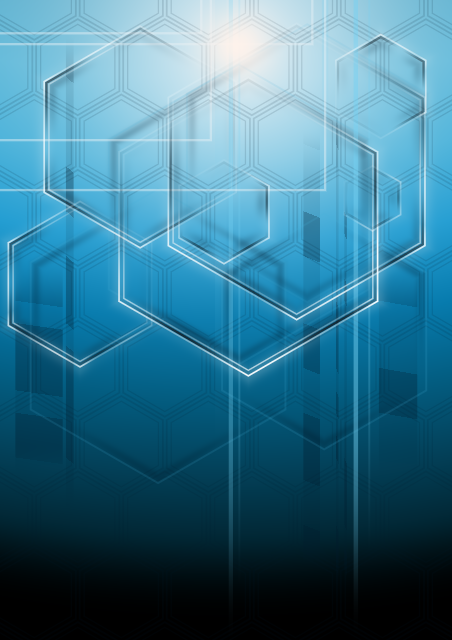
A WebGL 2 fragment shader for this background:

```glsl
#version 300 es
precision highp float;
uniform vec2 u_resolution;
out vec4 fragColor;

const vec3 RAMP[9] = vec3[9](
  vec3(0.0, 0.01, 0.015), vec3(0.004, 0.12, 0.16), vec3(0.01, 0.24, 0.33),
  vec3(0.01, 0.36, 0.50), vec3(0.02, 0.48, 0.68), vec3(0.12, 0.61, 0.82),
  vec3(0.27, 0.69, 0.85), vec3(0.36, 0.72, 0.85), vec3(0.35, 0.68, 0.80));
const vec3 PALE = vec3(0.90, 0.94, 0.96);
const vec3 WARM = vec3(1.0, 0.95, 0.92);
const vec3 INK = vec3(0.0, 0.10, 0.17);

// Hexagons: centre, apothem, strength; then the direction of their light
const vec4 HEX[7] = vec4[7](
  vec4(0.219, 0.786, 0.150, 0.75), vec4(0.4635, 0.732, 0.2005, 0.85),
  vec4(0.125, 0.556, 0.112, 0.75), vec4(0.388, 0.646, 0.202, 1.0),
  vec4(0.350, 0.669, 0.0703, 0.65), vec4(0.595, 0.865, 0.0703, 0.6),
  vec4(0.582, 0.690, 0.044, 0.4));
const float LIGHT[7] = float[7](3.5, -1.5, 3.7, -1.2, -1.0, 0.8, -0.6);

// Soft shadow hexagons: centre, apothem, strength
const vec4 SHADE[4] = vec4[4](
  vec4(0.247, 0.475, 0.197, 0.30), vec4(0.5065, 0.482, 0.1575, 0.32),
  vec4(0.373, 0.665, 0.201, 0.28), vec4(0.480, 0.745, 0.186, 0.20));

// Dark columns: centre x, half width, bottom, top
const vec4 COLUMN[6] = vec4[6](
  vec4(0.061, 0.037, 0.25, 0.60), vec4(0.109, 0.006, 0.20, 0.95),
  vec4(0.487, 0.013, 0.11, 0.80), vec4(0.622, 0.030, 0.25, 0.60),
  vec4(0.527, 0.002, 0.08, 0.85), vec4(0.540, 0.002, 0.08, 0.75));

// Light bars: centre x, half width, lowest point, strength
const vec4 BAR[6] = vec4[6](
  vec4(0.3607, 0.0033, 0.02, 0.34), vec4(0.374, 0.0015, 0.10, 0.22),
  vec4(0.556, 0.0035, 0.03, 0.48), vec4(0.577, 0.0015, 0.15, 0.25),
  vec4(0.508, 0.005, 0.70, 0.20), vec4(0.345, 0.009, 0.30, 0.07));

// Corners of the lines that run in from the left and turn upward
const vec2 CORNER[4] = vec2[4](vec2(0.508, 0.703), vec2(0.3295, 0.781),
                               vec2(0.488, 0.931), vec2(0.3145, 0.948));

float hash(vec2 p) { return fract(sin(dot(p, vec2(41.3, 289.1))) * 4375.5); }

float stroke(float d, float halfWidth, float px) {
  return clamp((halfWidth - abs(d)) / px + 0.5, 0.0, 1.0);
}

float bell(float d, float width) { return exp(-d * d / (width * width)); }

float hexagon(vec2 q, float apothem) {
  q = abs(q);
  return max(q.x, dot(q, vec2(0.5, 0.866))) - apothem;
}

vec3 ramp(float y) {
  float t = clamp(y, 0.0, 0.999) * 8.0;
  int i = int(t);
  return mix(RAMP[i], RAMP[i + 1], fract(t)) * smoothstep(0.02, 0.17, y);
}

// Distance to the outline of the nearest cell of a honeycomb
float honeycomb(vec2 p, float width) {
  vec2 cell = vec2(1.0, 1.732) * width;
  vec2 a = mod(p + 0.5 * cell, cell) - 0.5 * cell;
  vec2 b = mod(p, cell) - 0.5 * cell;
  return hexagon(dot(a, a) < dot(b, b) ? a : b, 0.5 * width);
}

vec3 glassHexagon(vec3 col, vec2 q, vec4 hex, float lightAngle, float px) {
  float d = hexagon(q, hex.z);
  float angle = atan(q.y, q.x);
  float corner = pow(0.5 - 0.5 * cos(6.0 * angle), 6.0);
  float streak = 0.5 + 0.5 * sin(5.0 * angle + 3.0 * lightAngle);
  float lit = mix(0.12, 1.0, smoothstep(-0.9, 0.5, cos(angle - lightAngle)));
  float gleam = lit * hex.w * (0.4 + 0.6 * max(corner, streak));
  float dark = lit * hex.w * (1.0 - streak);
  // Shaded bevel, then bright rims and a faint halo
  col = mix(col, INK, 0.30 * dark * bell(d + 0.012, 0.008));
  col = mix(col, INK * 0.4, 0.8 * dark * stroke(d + 0.0035, 0.0018, px));
  col = mix(col, PALE, 0.20 * gleam * bell(d, 0.012));
  col = mix(col, vec3(1.0), 0.95 * gleam * stroke(d, 0.0013, px));
  float inner = step(0.1, hex.z);
  return mix(col, PALE, 0.75 * inner * gleam * stroke(d + 0.0075, 0.0011, px));
}

void main() {
  float px = 1.0 / u_resolution.y;
  vec2 p = gl_FragCoord.xy * px;
  float side = p.x - 0.353;

  // Gradient and broad glow
  vec2 fromSun = p - vec2(0.371, 0.928);
  float sun = length(fromSun);
  vec3 col = ramp(p.y - 0.25 * side * side);
  col = mix(col, PALE, 0.88 * bell(sun, 0.245));

  // Faint double honeycomb
  float comb = honeycomb(p - vec2(0.3255, 0.5417), 0.136);
  float lattice = stroke(comb + 0.003, 0.0014, px) + stroke(comb + 0.010, 0.001, px);
  col = mix(col, INK, 0.13 * lattice);

  // Dark columns broken into blocks
  for (int i = 0; i < 6; i++) {
    vec4 c = COLUMN[i];
    float row = floor(p.y / 0.035 + 0.15 * (p.x - c.x) / c.y);
    float fade = smoothstep(c.z, c.z + 0.06, p.y) * (1.0 - smoothstep(c.w - 0.12, c.w, p.y));
    float block = 0.10 + 0.22 * step(0.5, hash(vec2(row, float(i))));
    col = mix(col, INK, block * fade * stroke(p.x - c.x, c.y, px));
  }

  // Soft shadow hexagons with a dim lit edge
  for (int i = 0; i < 4; i++) {
    vec4 s = SHADE[i];
    vec2 q = p - s.xy;
    float d = hexagon(q, s.z);
    float fade = 0.4 + 0.6 * smoothstep(0.1, -0.1, 0.0) + 0.4 * sin(3.0 * atan(q.y, q.x));
    col = mix(col, INK, s.w * fade * bell(d + 0.006, 0.007));
    col = mix(col, RAMP[6], 0.5 * s.w * stroke(d - 0.002, 0.0015, px));
  }

  // Light bars and turned lines
  for (int i = 0; i < 6; i++) {
    vec4 b = BAR[i];
    float fade = smoothstep(b.z, b.z + 0.35, p.y + 0.03);
    col = mix(col, RAMP[7] + 0.1, b.w * fade * stroke(p.x - b.x, b.y, px));
  }
  for (int i = 0; i < 4; i++) {
    float d = max(p.x - CORNER[i].x, CORNER[i].y - p.y);
    col = mix(col, PALE, 0.48 * stroke(d, 0.0018, px));
  }

  for (int i = 0; i < 7; i++)
    col = glassHexagon(col, p - HEX[i].xy, HEX[i], LIGHT[i], px);

  // Bright warm core
  col = mix(col, WARM, 0.95 * bell(sun, 0.055));
  fragColor = vec4(clamp(col, 0.0, 1.0), 1.0);
}
```
